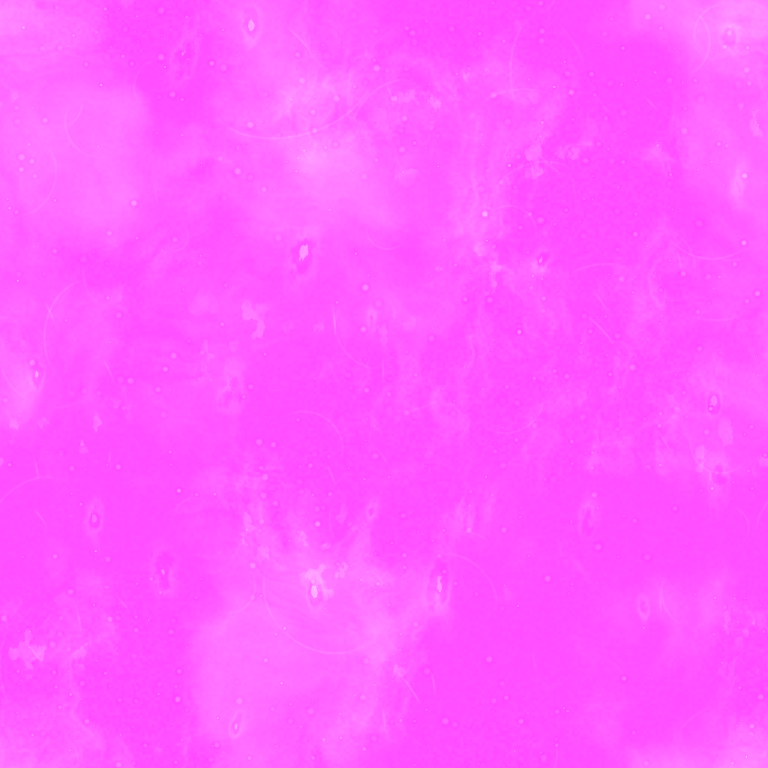
Give the GLSL for this texture, as a Shadertoy shader.

```glsl
// Draws a tiling magenta wall of cloudy blotches, scuffs, hairline scratches and small pale blisters.

// Integer hash: three random values per cell and seed
vec3 hash3(vec2 cell, float seed) {
    uvec3 v = uvec3(uint(cell.x), uint(cell.y), uint(seed)) * 1664525u + 1013904223u;
    v.x += v.y * v.z; v.y += v.z * v.x; v.z += v.x * v.y;
    v ^= v >> 16u;
    v.x += v.y * v.z; v.y += v.z * v.x; v.z += v.x * v.y;
    return vec3(v >> 8u) / 16777216.0;
}

// Value noise that wraps after a whole number of cells
float noise(vec2 uv, vec2 period, float seed) {
    vec2 p = uv * period, i = floor(p), f = p - i;
    f = f * f * (3.0 - 2.0 * f);
    vec2 a = mod(i, period), b = mod(i + 1.0, period);
    return mix(mix(hash3(a, seed).x, hash3(vec2(b.x, a.y), seed).x, f.x),
               mix(hash3(vec2(a.x, b.y), seed).x, hash3(b, seed).x, f.x), f.y);
}

float fbm(vec2 uv, vec2 period, float seed) {
    float sum = 0.0, weight = 0.5;
    for (int i = 0; i < 6; i++) {
        sum += weight * noise(uv, period, seed + float(i));
        period *= 2.0;
        weight *= 0.5;
    }
    return sum / 0.984;
}

vec2 rotate(vec2 p, float angle) {
    float c = cos(angle), s = sin(angle);
    return vec2(c * p.x - s * p.y, s * p.x + c * p.y);
}

// Small round blisters with a darker rim
float specks(vec2 uv, float count, float density, float seed) {
    float sum = 0.0;
    for (int k = 0; k < 9; k++) {
        vec2 cell = floor(uv * count) + vec2(k % 3, k / 3) - 1.0, id = mod(cell, count);
        vec3 rnd = hash3(id, seed), look = hash3(id, seed + 1.0);
        vec2 q = uv - (cell + 0.2 + 0.6 * rnd.xy) / count;
        float d = length(q) / mix(0.0012, 0.0045, look.x * look.x);
        float core = 1.0 - smoothstep(0.4, 1.2, d);
        float rim = exp(-4.0 * (d - 1.4) * (d - 1.4));
        sum += step(rnd.z, density) * (core * mix(0.02, 0.2, look.y) - 0.035 * rim);
    }
    return sum;
}

// Upright drips: ragged halo, dark hollow and a pale chip inside
float drips(vec2 uv, float count, float seed) {
    float sum = 0.0, ragged = fbm(uv, vec2(56.0, 36.0), seed + 5.0) - 0.5;
    for (int k = 0; k < 9; k++) {
        vec2 cell = floor(uv * count) + vec2(k % 3, k / 3) - 1.0, id = mod(cell, count);
        vec3 rnd = hash3(id, seed), look = hash3(id, seed + 1.0);
        vec2 q = rotate(uv - (cell + 0.2 + 0.6 * rnd.xy) / count, 0.7 * look.x - 0.2);
        q /= mix(0.009, 0.021, look.y);
        float d = length(q * vec2(1.35, 0.65) + vec2(0.0, 0.15)) + 2.6 * ragged;
        float halo = exp(-5.0 * (d - 1.0) * (d - 1.0)) * (0.7 + 2.0 * ragged);
        float hollow = exp(-9.0 * (d - 0.5) * (d - 0.5));
        float chip = 1.0 - smoothstep(0.2, 0.32, length(q * vec2(1.5, 0.8)) + 1.5 * ragged);
        sum += step(rnd.z, 0.17) * (0.09 * halo - 0.04 * hollow + 0.24 * chip * look.z);
    }
    return sum;
}

// Hairline scratches: partial arcs and short straight nicks
float scratches(vec2 uv, float count, float seed) {
    float sum = 0.0;
    for (int k = 0; k < 9; k++) {
        vec2 cell = floor(uv * count) + vec2(k % 3, k / 3) - 1.0, id = mod(cell, count);
        vec3 rnd = hash3(id, seed), look = hash3(id, seed + 1.0);
        vec2 q = rotate(uv - (cell + 0.2 + 0.6 * rnd.xy) / count, 6.283 * look.x);
        q.y *= mix(0.5, 1.0, look.z);
        float len = length(q);
        float arc = 1.0 - smoothstep(0.0006, 0.0022, abs(len - mix(0.2, 0.45, look.y) / count));
        arc *= smoothstep(0.1, 0.8, q.x / max(len, 0.0001));
        vec2 n = rotate(uv - (cell + 0.2 + 0.6 * look.xy) / count, 0.9 * rnd.x - 0.9);
        float nick = 1.0 - smoothstep(0.0005, 0.0022, abs(n.x + 3.0 * n.y * n.y));
        nick *= 1.0 - smoothstep(0.03, 0.22, abs(n.y) * count);
        sum += step(rnd.z, 0.4) * 0.05 * arc + step(look.z, 0.4) * 0.08 * nick;
    }
    return sum;
}

void mainImage(out vec4 fragColor, in vec2 fragCoord) {
    vec2 uv = fragCoord / iResolution.xy;

    // Cloudy blotches with warped edges
    vec2 warp = vec2(fbm(uv, vec2(7.0), 10.0), fbm(uv, vec2(7.0), 20.0)) - 0.5;
    vec2 bent = uv + 0.14 * warp;
    float green = 0.362 + 0.56 * (fbm(bent, vec2(5.0), 30.0) - 0.5);

    // Mottled scuffs, wispy veins, brushed streaks and flaked clusters
    float scuff = smoothstep(0.42, 0.66, fbm(uv, vec2(6.0), 40.0));
    float brush = smoothstep(0.5, 0.75, fbm(uv, vec2(4.0), 50.0));
    green += mix(0.08, 0.25, scuff) * (fbm(bent, vec2(28.0, 22.0), 60.0) - 0.5);
    float vein = 1.0 - abs(2.0 * fbm(bent, vec2(16.0, 10.0), 65.0) - 1.0);
    green += 0.05 * scuff * pow(vein, 14.0);
    green += 0.05 * brush * (noise(bent, vec2(8.0, 150.0), 75.0) - 0.5);
    green += 0.06 * scuff * (noise(bent, vec2(110.0, 16.0), 76.0) - 0.5);
    float cluster = smoothstep(0.56, 0.72, fbm(uv, vec2(7.0), 80.0));
    green += 0.12 * cluster * smoothstep(0.58, 0.7, fbm(uv, vec2(56.0, 40.0), 86.0));

    // Smooth floor keeps the bare paint flat, under a fine grain
    float lift = green - 0.312;
    green = 0.312 + 0.5 * (lift + sqrt(lift * lift + 0.0003));
    green += mix(0.025, 0.05, scuff) * (noise(uv, vec2(256.0), 95.0) - 0.5);

    // Damage on top, worn away unevenly
    float wear = smoothstep(0.35, 0.7, noise(uv, vec2(18.0), 96.0));
    green += wear * (scratches(uv, 6.0, 100.0) + 0.8 * scratches(uv, 11.0, 110.0));
    green += drips(uv, 11.0, 120.0) + specks(uv, 20.0, 0.2, 130.0);
    green += 0.6 * specks(uv, 60.0, 0.1 + 0.25 * scuff, 140.0);
    fragColor = vec4(1.0, clamp(green, 0.28, 0.78), 1.0, 1.0);
}
```
